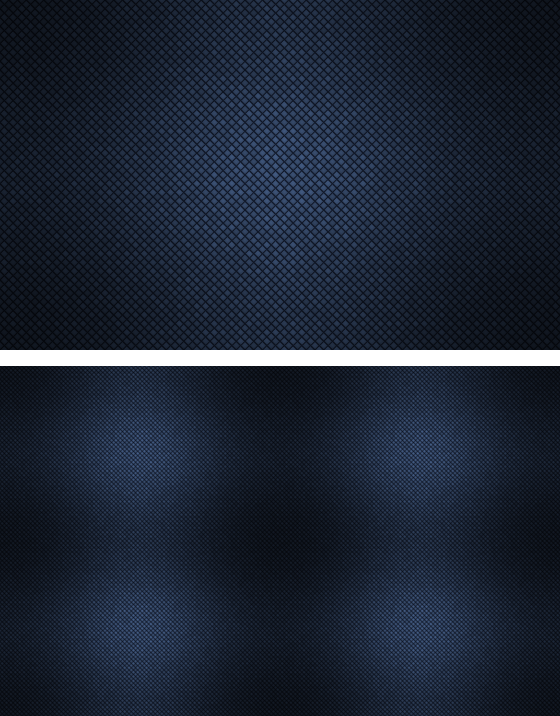
Top, the tile; bottom, the same tile 2 across and 2 down.
A WebGL 1 fragment shader for this pattern:

```glsl
precision highp float;

uniform vec2 u_resolution;

const float PI = 3.14159265;
const vec2 REPEATS = vec2(64.0, 40.0);
const vec3 STRAND_COLOUR = vec3(0.228, 0.312, 0.448);
const vec3 GAP_COLOUR = vec3(0.070, 0.100, 0.170);

float hash(vec2 p) {
  vec3 q = fract(vec3(p.xyx) * 0.1031);
  q += dot(q, q.yzx + 33.33);
  return fract((q.x + q.y) * q.z);
}

// Diagonal axes: each unit square is one diamond of the weave.
vec2 toDiagonal(vec2 p) {
  return vec2(p.x + p.y, p.x - p.y);
}

// Random value per diamond, wrapped over the whole canvas.
float diamondNoise(vec2 cell, vec2 repeats) {
  vec2 centre = 0.5 * toDiagonal(cell + 0.5);
  vec2 wrapped = floor(2.0 * mod(centre + 0.25, repeats));
  return hash(wrapped);
}

// Coverage of the dark grooves between strands.
float grooves(vec2 local, vec2 halfWidth, float blur) {
  vec2 edge = 0.5 - abs(local);
  vec2 line = 1.0 - smoothstep(halfWidth - blur, halfWidth + blur, edge);
  return max(line.x, line.y);
}

// Rounded strand: dims where it dips under its neighbours.
float strandShade(vec2 local, float overUnder) {
  vec2 strand = mix(local, local.yx, overUnder);
  float dip = 1.0 - 0.7 * strand.x * strand.x;
  float fibre = 1.0 + 0.03 * cos(4.0 * PI * strand.y);
  float lighting = 1.0 + 0.10 * (local.x - local.y);
  return dip * fibre * lighting * mix(1.04, 0.98, overUnder);
}

// Broad central glow, smooth across the canvas edges.
float glow(vec2 uv, vec2 falloff) {
  vec2 s = sin(PI * (uv - 0.5));
  return exp(-dot(falloff, s * s));
}

void main() {
  vec2 uv = gl_FragCoord.xy / u_resolution;
  vec2 diagonal = toDiagonal(uv * REPEATS);
  vec2 cell = floor(diagonal);
  vec2 local = diagonal - cell - 0.5;
  vec2 pixel = REPEATS / u_resolution;
  float blur = 0.5 * length(pixel) + 0.015;

  // Alternate strand direction, with slight wear per diamond.
  float overUnder = mod(cell.x + cell.y, 2.0);
  float wear = 0.92 + 0.16 * diamondNoise(cell, REPEATS);
  vec3 strand = STRAND_COLOUR * strandShade(local, overUnder) * wear;

  float groove = grooves(local, vec2(0.11, 0.085), blur);
  vec3 colour = mix(strand, GAP_COLOUR, groove);
  colour *= glow(uv, vec2(0.88, 0.42));

  gl_FragColor = vec4(colour, 1.0);
}
```
